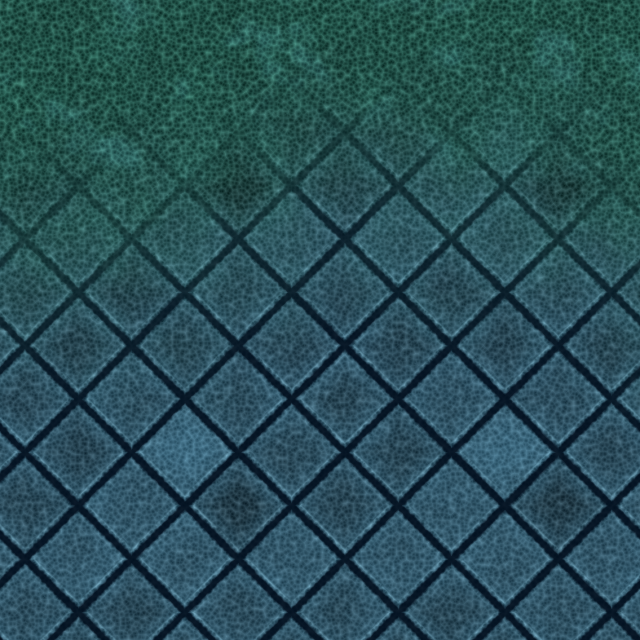
Give the GLSL for this texture, as a WebGL 1 fragment shader.

```glsl
precision highp float;
// Diagonal stone tiles, six across and six down, with dark grooves and pale chipped rims.
// Rotated grid cells give the tiles; a three-period hash sets their tones; layered
// sines spread moss from the top and cellular noise adds the grain.
uniform vec2 u_resolution;

vec2 hash2(vec2 p) {
  return fract(sin(vec2(dot(p, vec2(127.1, 311.7)), dot(p, vec2(269.5, 183.3)))) * 4375.85);
}

// Distance to the nearest scattered point
float cellular(vec2 p) {
  vec2 base = floor(p);
  float nearest = 2.0;
  for (int j = -1; j <= 1; j++) {
    for (int i = -1; i <= 1; i++) {
      vec2 cell = base + vec2(float(i), float(j));
      nearest = min(nearest, length(cell + hash2(cell) - p));
    }
  }
  return nearest;
}

// Broad soft patches, about -1 to 1
float patches(vec2 p) {
  float sum = 0.0;
  float weight = 0.5;
  for (int i = 0; i < 4; i++) {
    sum += weight * sin(p.x + 1.7 * sin(p.y)) * cos(p.y - 1.3 * sin(p.x));
    p = mat2(1.4, 1.2, -1.2, 1.4) * p + 2.3;
    weight *= 0.6;
  }
  return sum;
}

void main() {
  vec2 uv = gl_FragCoord.xy / u_resolution;

  // Rotated grid
  vec2 p = uv * 6.0 - vec2(0.234, 1.758);
  vec2 q = vec2(p.x + p.y, p.x - p.y);
  vec2 tile = floor(q);
  vec2 f = fract(q);
  vec2 mid = tile + 0.5;
  vec2 center = mod(0.5 * vec2(mid.x + mid.y, mid.x - mid.y) + 0.01, 3.0);

  // Grain and blotches
  float grain = 0.6 * cellular(uv * 145.0) + 0.4 * cellular(uv * 85.0 + 31.0) - 0.44;
  float blotch = patches(uv * 23.0);
  float cloud = patches(uv * 9.0 + 4.0);

  // Moss cover, thickest at the upper corners
  float height = uv.y + 0.06 * cos(6.2832 * (uv.x - 0.12)) + 0.07 * cloud + 0.025 * blotch;
  float moss = smoothstep(0.59, 0.93, height);
  float tint = smoothstep(0.36, 0.82, height);

  // Tile tone: one pale and one dark tile stand out in each three-by-three block
  float tone = hash2(floor(center * 2.0) + 3.0).x - 0.5;
  tone = mix(tone, 1.3, step(distance(center, vec2(1.5, 0.01)), 0.1));
  tone = mix(tone, -1.0, step(distance(center, vec2(2.0, 2.5)), 0.1));

  // Edge distances with slight wear
  float worn = 0.007 * blotch + 0.02 * grain;
  vec2 side = min(f, 1.0 - f) + worn;
  float edge = min(side.x, side.y);
  float lowerEdge = min(f.x, 1.0 - f.y) + worn;
  float inside = smoothstep(0.05, 0.38, edge);

  // Stone face
  vec3 stone = mix(vec3(0.195, 0.335, 0.405), vec3(0.165, 0.335, 0.335), tint);
  stone *= 1.07 - 0.13 * inside + 0.22 * tone * (0.3 + 0.7 * inside) + 0.09 * blotch;
  stone += grain * vec3(0.26, 0.31, 0.33);

  // Pale rim, strongest along the lower sides
  float rim = 1.0 - smoothstep(0.0, 0.027, abs(edge - 0.088));
  float lit = 0.35 + 0.65 * (1.0 - smoothstep(0.09, 0.13, lowerEdge));
  rim *= lit * clamp(0.75 + 0.5 * blotch + 0.6 * grain, 0.2, 1.0);
  stone += rim * vec3(0.12, 0.145, 0.15) * (1.0 - 0.5 * tint);

  // Groove
  float groove = 1.0 - smoothstep(0.026, 0.068, edge);
  vec3 grooveColor = mix(vec3(0.025, 0.085, 0.145), vec3(0.06, 0.17, 0.18), tint);
  vec3 color = mix(stone, grooveColor + 0.05 * grain, groove * (1.0 - 0.25 * tint));

  // Moss with pale bluish patches
  float pale = smoothstep(0.1, 0.7, patches(uv * 13.0 + 1.5) + 0.3 * blotch);
  vec3 mossColor = mix(vec3(0.135, 0.325, 0.285), vec3(0.19, 0.41, 0.39), pale);
  mossColor *= 1.0 + 0.1 * blotch;
  mossColor += grain * vec3(0.27, 0.42, 0.38);
  color = mix(color, mossColor, moss);

  gl_FragColor = vec4(clamp(color, 0.0, 1.0), 1.0);
}
```
